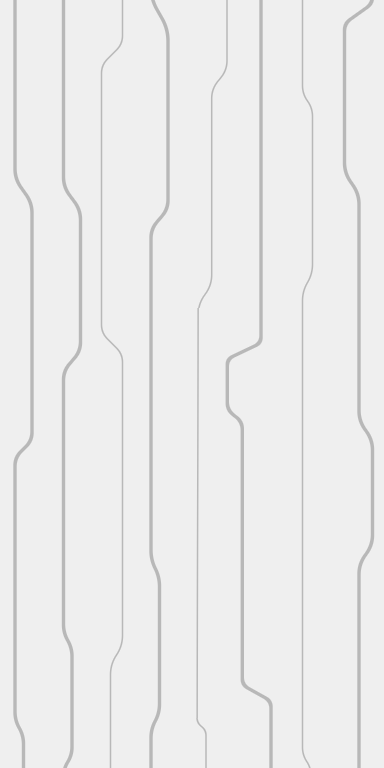
This pattern is drawn by a WebGL 1 fragment shader. Its source:

```glsl
precision highp float;
// Eight grey circuit-like traces run down a pale ground, stepping sideways at bends.
// Each bend is a signed distance: two vertical lanes and a diagonal joined by
// smooth min/max, so its corners are rounded; the nearest bend in height is used.

uniform vec2 u_resolution;

const vec2 CANVAS = vec2(384.0, 768.0);  // design units across the whole canvas
const vec3 GROUND = vec3(0.937);
const vec3 TRACE = vec3(0.722);
const float THICK = 3.4;
const float THIN = 1.5;
const float ROUNDING = 6.0;
const float UNUSED = -200.0;             // height of a bend kept off the canvas

float smoothMin(float a, float b, float k) {
  float h = max(k - abs(a - b), 0.0);
  return min(a, b) - h * h / (4.0 * k);
}

float smoothMax(float a, float b, float k) {
  return -smoothMin(-a, -b, k);
}

// Signed distance to a step from lane upperX to lowerX, centred on height midY
float bendDistance(vec2 p, float upperX, float lowerX, float midY, float run) {
  float shift = upperX - lowerX;
  float k = clamp(0.5 * abs(shift), 0.001, ROUNDING);
  vec2 middle = vec2(0.5 * (upperX + lowerX), midY);
  float diagonal = dot(p - middle, normalize(vec2(run, -shift)));
  float d = smoothMin(p.x - min(upperX, lowerX), diagonal, k);
  return smoothMax(d, p.x - max(upperX, lowerX), k);
}

// Distance to one trace: its top lane, then the lane, height and run of each bend
float traceDistance(vec2 p, float topX, vec4 lanes, vec4 heights, vec4 runs) {
  float upperX = topX;
  float nearestGap = 1e5;
  float d = 1e5;
  for (int i = 0; i < 4; i++) {
    float gap = abs(p.y - heights[i]) - 0.5 * runs[i];
    if (gap < nearestGap) {
      nearestGap = gap;
      d = bendDistance(p, upperX, lanes[i], heights[i], runs[i]);
    }
    upperX = lanes[i];
  }
  return abs(d);
}

// Antialiased coverage of a stroke of the given width
float stroke(float d, float width, float pixel) {
  return clamp(0.5 + (0.5 * width - d) / pixel, 0.0, 1.0);
}

void main() {
  vec2 p = gl_FragCoord.xy / u_resolution * CANVAS;
  float pixel = CANVAS.x / u_resolution.x;

  // Thick traces, left to right
  float thick = traceDistance(p, 15.0, vec4(32.0, 15.0, 23.5, 23.5),
    vec4(577.0, 319.0, 40.0, UNUSED), vec4(24.0, 17.0, 15.0, 1.0));
  thick = min(thick, traceDistance(p, 63.5, vec4(80.5, 63.5, 72.0, 63.5),
    vec4(569.5, 407.0, 127.5, 6.0), vec4(23.0, 20.0, 15.0, 14.0)));
  thick = min(thick, traceDistance(p, 151.0, vec4(168.0, 151.0, 159.5, 151.0),
    vec4(754.0, 549.0, 199.5, 47.0), vec4(30.0, 20.0, 17.0, 16.0)));
  thick = min(thick, traceDistance(p, 261.0, vec4(227.3, 242.3, 271.0, 271.0),
    vec4(417.0, 352.0, 75.0, UNUSED), vec4(16.0, 12.0, 16.0, 1.0)));
  thick = min(thick, traceDistance(p, 372.5, vec4(344.5, 359.0, 372.5, 359.0),
    vec4(754.5, 584.5, 337.5, 213.5), vec4(20.0, 21.0, 19.0, 19.0)));

  // Thin traces, left to right; the second leans slightly along its long run
  float thin = traceDistance(p, 122.5, vec4(101.5, 122.5, 110.5, 110.5),
    vec4(713.5, 424.5, 113.0, UNUSED), vec4(21.0, 21.0, 18.0, 1.0));
  thin = min(thin, traceDistance(p, 227.0, vec4(211.7, 198.3, 197.0, 206.0),
    vec4(688.5, 473.5, 256.0, 41.5), vec4(19.0, 19.0, 400.0, 7.0)));
  thin = min(thin, traceDistance(p, 302.5, vec4(312.5, 302.5, 311.0, 311.0),
    vec4(667.0, 485.5, 6.5, UNUSED), vec4(14.0, 17.0, 13.0, 1.0)));

  float ink = max(stroke(thick, THICK, pixel), stroke(thin, THIN, pixel));
  gl_FragColor = vec4(mix(GROUND, TRACE, ink), 1.0);
}
```
